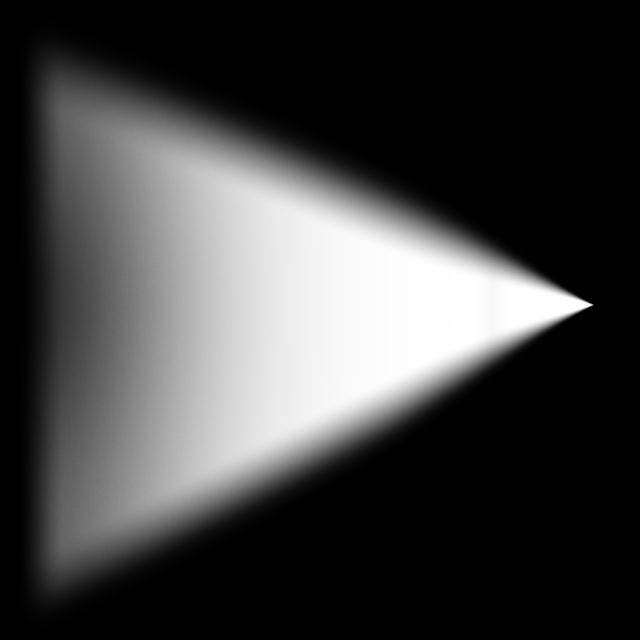
Reproduce this background procedurally as a Shadertoy shader.

```glsl
// A soft white cone of light that narrows to a bright tip at the right, on black.
#define TIP vec2(0.927, 0.5235)
#define UPPER_SLOPE 0.43
#define LOWER_SLOPE 0.51
#define UPPER_BLUR 0.085
#define LOWER_BLUR 0.074
#define BLUR_GROWTH 0.195
#define FADE_LENGTH 0.286
#define HALO_LEVEL 0.18
#define GRAIN 0.012

float hash(vec2 p) {
    return fract(sin(dot(p, vec2(127.1, 311.7))) * 43758.5453);
}

// Beam coverage: a bright core with a wider faint halo; both blur away from the tip
float coneMask(vec2 p) {
    float run = max(TIP.x - p.x, 0.0);
    float rise = p.y - TIP.y;
    bool upper = rise > 0.0;
    float lowerSlope = mix(0.42, LOWER_SLOPE, smoothstep(0.0, 0.33, run));
    float slope = upper ? UPPER_SLOPE : lowerSlope;
    float growth = 1.0 - exp(-pow(run / BLUR_GROWTH, 1.5));
    float blur = 0.002 + (upper ? UPPER_BLUR : LOWER_BLUR) * growth;
    float behind = max(p.x - TIP.x, 0.0);
    float edge = (abs(rise) + behind - slope * run) / blur;
    float core = 1.0 - smoothstep(-0.75, 0.75, edge);
    float halo = 1.0 - smoothstep(0.0, 1.1, edge);
    return mix(core, halo, HALO_LEVEL);
}

// Light inside the beam: dim at the left, with the middle darker than the corners
float beamLight(vec2 p) {
    float reach = p.x / FADE_LENGTH;
    float offAxis = abs(p.y - TIP.y);
    float dimmest = 0.12 + 0.2 * smoothstep(0.0, 0.36, offAxis);
    return mix(1.0, dimmest, exp(-reach * reach));
}

void mainImage(out vec4 fragColor, in vec2 fragCoord) {
    vec2 uv = fragCoord / iResolution.xy;

    // Cone, cut softly at its base
    float base = smoothstep(0.026, 0.102, uv.x);
    float light = coneMask(uv) * beamLight(uv) * base;

    // Faint band where the tip joins the beam
    float band = (uv.x - 0.77) / 0.016;
    light *= 1.0 - 0.03 * exp(-band * band);

    // Fine grain in the grey tones
    float noise = hash(floor(uv * 512.0)) - 0.5;
    light += GRAIN * noise * 4.0 * light * (1.0 - light);

    fragColor = vec4(vec3(clamp(light, 0.0, 1.0)), 1.0);
}
```
